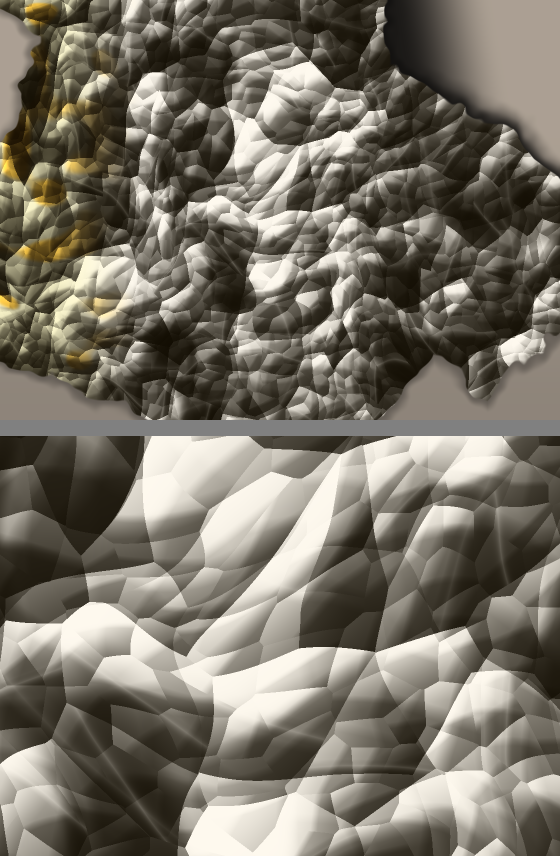
Top: the whole. Bottom: its middle third, enlarged.
Reproduce this texture procedurally as a Shadertoy shader.

```glsl
// Crumpled aluminium foil with sharp folds and stains, lying on a grey table.

const vec3 TABLE = vec3(0.67, 0.625, 0.575);
const vec3 WARM_SHIFT = vec3(0.02, 0.0, -0.042);
const vec3 STAIN = vec3(1.25, 0.98, 0.3);
const vec2 LIGHT = vec2(-0.5, 0.866);

float hash(vec2 p) {
    return fract(sin(dot(p, vec2(127.1, 311.7))) * 43758.5453);
}

vec2 hash2(vec2 p) {
    return vec2(hash(p), hash(p + 17.3));
}

float noise(vec2 p) {
    vec2 i = floor(p), f = fract(p);
    f = f * f * (3.0 - 2.0 * f);
    return mix(mix(hash(i), hash(i + vec2(1, 0)), f.x),
               mix(hash(i + vec2(0, 1)), hash(i + vec2(1, 1)), f.x), f.y);
}

vec2 warp(vec2 p, float scale, float amount) {
    vec2 n = vec2(noise(p * scale), noise(p * scale + 31.7));
    return p + amount * (n - 0.5);
}

// Slope change across a softly rounded crease through the cell centre
vec2 crease(vec2 d, float angle, float softness) {
    vec2 dir = vec2(cos(angle), sin(angle));
    return dir * clamp(dot(d, dir) / softness, -1.0, 1.0);
}

// Voronoi facets, each tilted, bent and folded: xy = slope, z = ridge glint
vec3 facets(vec2 p, float bend) {
    vec2 cell = floor(p), centre = vec2(0.0), id = cell;
    float nearest = 9.0;
    for (int j = -1; j <= 1; j++)
    for (int i = -1; i <= 1; i++) {
        vec2 c = cell + vec2(i, j);
        vec2 d = p - c - hash2(c);
        float dist = dot(d, d);
        if (dist < nearest) { nearest = dist; centre = d; id = c; }
    }
    float angle = 6.2832 * hash(id + 5.1);
    float spread = 0.6 + 1.2 * hash(id + 9.4);
    vec2 slope = 2.0 * hash2(id + 41.0) - 1.0 + bend * centre;
    slope += 0.7 * crease(centre, angle, 0.07);
    slope += 0.6 * crease(centre, angle + spread, 0.1);
    float across = dot(centre, vec2(cos(angle), sin(angle)));
    float glint = exp(-abs(across) * 28.0) * step(0.55, hash(id + 2.9));
    return vec3(slope, glint);
}

// Distance to the line from a to b, positive on its left side
float side(vec2 p, vec2 a, vec2 b) {
    vec2 e = normalize(b - a);
    return dot(p - a, vec2(-e.y, e.x));
}

float bodyShape(vec2 p) {
    float left = max(side(p, vec2(0.38, 0.0), vec2(0.0, 0.15)),
                     side(p, vec2(0.0, 0.6), vec2(0.12, 1.0)));
    float right = max(side(p, vec2(0.9, 1.0), vec2(1.05, 0.15)),
                      side(p, vec2(1.03, 0.15), vec2(0.9, 0.0)));
    return max(left, right);
}

float flapShape(vec2 p) {
    float top = max(side(p, vec2(0.9, 0.86), vec2(1.22, 0.69)),
                    side(p, vec2(1.22, 0.69), vec2(1.36, 0.52)));
    float bottom = max(side(p, vec2(1.36, 0.24), vec2(1.16, 0.05)),
                       side(p, vec2(1.16, 0.05), vec2(0.9, 0.26)));
    return max(top, bottom);
}

float blob(vec2 p, vec2 centre, vec2 radius) {
    vec2 d = (p - centre) / radius;
    return exp(-dot(d, d));
}

vec3 foilColor(vec2 p) {
    vec2 q = warp(warp(p, 4.0, 0.09), 13.0, 0.025);
    vec3 large = facets(q * vec2(6.8, 4.6), 0.7);
    vec3 medium = facets(q * vec2(13.0, 10.5) + 7.0, 0.9);
    vec3 small = facets(q * 25.0 + 19.0, 0.6);
    vec2 slope = 0.55 * large.xy + 0.6 * medium.xy + 0.36 * small.xy;

    // Broad tone: bright middle, dark right side and lower centre, deep pockets
    float tone = 0.5 * (noise(p * 5.0 + 3.0) - 0.5);
    tone += 0.25 * blob(p, vec2(0.65, 0.5), vec2(0.3, 0.25));
    tone -= 0.6 * blob(p, vec2(1.02, 0.52), vec2(0.2, 0.28));
    tone -= 0.35 * blob(p, vec2(0.55, 0.12), vec2(0.25, 0.1));
    tone -= 0.9 * smoothstep(0.68, 0.82, noise(q * vec2(9.0, 6.0) + 11.0));

    float light = 0.3 * exp(0.93 * dot(slope, LIGHT) + tone);
    light += 0.16 * medium.z + 0.1 * large.z;
    light = 0.045 + 0.93 * (1.0 - exp(-light * (1.0 + light)));
    vec3 col = vec3(light) + WARM_SHIFT;

    // Yellow stains near the left edge
    float nearLeft = 1.0 - smoothstep(0.1, 0.34, p.x);
    float stain = smoothstep(0.62, 0.78, noise(q * vec2(11.0, 16.0) + 3.0));
    col *= mix(vec3(1.0), vec3(1.0, 1.0, 0.86), nearLeft);
    return col * mix(vec3(1.0), STAIN, 0.8 * stain * nearLeft);
}

vec3 scene(vec2 p, float pixel) {
    float body = bodyShape(p);
    float rough = 0.035 * (noise(p * 14.0) - 0.5) + 0.018 * (noise(p * 40.0) - 0.5);
    float d = min(body, flapShape(p)) + rough;

    // Table with a wide shadow at the upper right
    float shade = smoothstep(0.03, 0.27, body) * smoothstep(-0.02, 0.06, d);
    float upperRight = smoothstep(0.4, 0.6, p.y) * step(0.5, p.x);
    vec3 table = TABLE * mix(0.83, 1.0, smoothstep(0.0, 0.7, p.y));
    table *= mix(1.0, 0.16 + 0.84 * shade, upperRight);
    table *= mix(0.7, 1.0, smoothstep(0.0, 0.03, d));
    return mix(foilColor(p), table, smoothstep(-pixel, pixel, d));
}

void mainImage(out vec4 fragColor, in vec2 fragCoord) {
    vec3 sum = vec3(0.0);
    for (int k = 0; k < 4; k++) {
        vec2 offset = vec2(k % 2, k / 2) * 0.5 - 0.25;
        sum += scene((fragCoord + offset) / iResolution.y, 1.0 / iResolution.y);
    }
    fragColor = vec4(clamp(sum / 4.0, 0.0, 1.0), 1.0);
}
```
